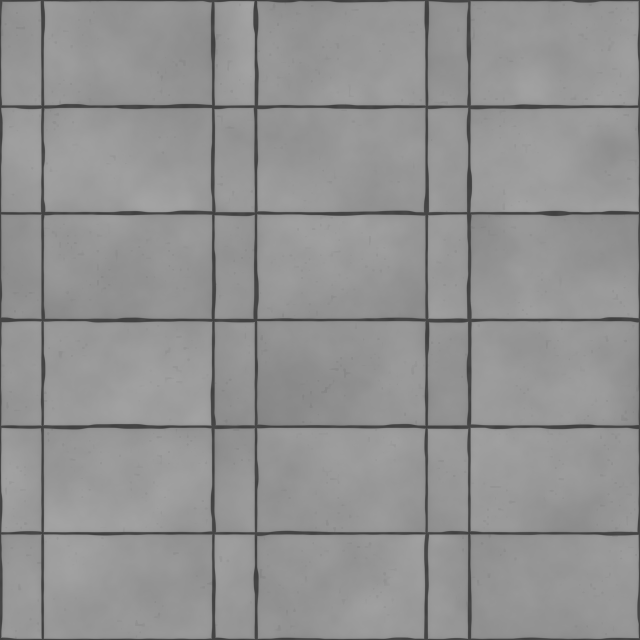
Reproduce this texture procedurally as a Shadertoy shader.

```glsl
// Grey stone slabs in a grid of 3 by 6 repeats, each a narrow and a wide tile.
// Distance to the wavering tile edges draws the dark joints; seeded layered
// noise and a random gradient give every tile its own cloudy tone.

// Integer hash of a lattice point, from 0 to 1
float hash(vec2 p) {
    uvec2 q = uvec2(ivec2(floor(p))) * uvec2(1597u, 3812u) + uvec2(747u, 289u);
    uint n = (q.x ^ (q.y * 40503u)) * 277803u;
    n = ((n >> 15) ^ n) * 73244475u;
    n = ((n >> 16) ^ n) * 73244475u;
    return float((n >> 8) & 65535u) / 65535.0;
}

float noise(vec2 p) {
    vec2 i = floor(p), f = fract(p);
    f = f * f * f * (f * (f * 6.0 - 15.0) + 10.0);
    return mix(mix(hash(i), hash(i + vec2(1, 0)), f.x),
               mix(hash(i + vec2(0, 1)), hash(i + vec2(1, 1)), f.x), f.y);
}

float fbm(vec2 p) {
    float sum = 0.0, amplitude = 0.52;
    for (int i = 0; i < 5; i++) {
        sum += amplitude * noise(p);
        p = mat2(1.6, 1.2, -1.2, 1.6) * p + 17.3;
        amplitude *= 0.48;
    }
    return sum;
}

// Mostly straight edge with occasional shallow dents
float edgeWear(float along, float seed) {
    float dent = smoothstep(0.5, 1.0, noise(vec2(along * 22.0, seed)));
    return 0.0022 * dent + 0.0005 * noise(vec2(along * 60.0, seed + 7.0));
}

void mainImage(out vec4 fragColor, in vec2 fragCoord) {
    vec2 uv = fragCoord / iResolution.xy;
    float pixel = 1.0 / min(iResolution.x, iResolution.y);

    // Tile index, size and position: narrow fifth, then wide four fifths
    vec2 grid = vec2(3.0, 6.0), cell = floor(uv * grid);
    vec2 local = fract(uv * grid);
    float wide = step(0.2, local.x);
    vec2 size = vec2(mix(0.2, 0.8, wide), 1.0) / grid;
    vec2 pos = (local - vec2(0.2 * wide, 0.0)) / grid;
    vec2 id = vec2(cell.x * 2.0 + wide, cell.y);
    float seed = 20.0 + 31.0 * id.x + 211.0 * id.y;

    // Distance to the nearest worn edge
    float left = pos.x - edgeWear(pos.y, seed);
    float right = size.x - pos.x - edgeWear(pos.y, seed + 1.0);
    float bottom = pos.y - edgeWear(pos.x, seed + 2.0);
    float top = size.y - pos.y - edgeWear(pos.x, seed + 3.0);
    float edge = min(min(left, right), min(bottom, top));

    // Cloudy stone with a per-tile tone and a random slope of light
    vec2 q = pos + vec2(hash(vec2(seed, 4.0)), hash(vec2(seed, 5.0))) * 40.0 + 10.0;
    float angle = 6.2832 * hash(vec2(seed, 6.0));
    float slope = dot(pos / size - 0.5, vec2(cos(angle), sin(angle)));
    float tone = 0.592 + 0.02 * (hash(vec2(seed, 8.0)) - 0.5) + 0.035 * slope;
    tone += 0.10 * (fbm(q * 9.0) - 0.5) + 0.018 * (fbm(q * 45.0) - 0.5);

    // Sparse faint pits
    float pits = smoothstep(0.82, 0.98, noise(q * 170.0));
    tone -= 0.03 * pits * smoothstep(0.5, 0.75, noise(q * 25.0 + 50.0));

    // Soft shading at the rim, then the dark joint
    tone *= 1.0 - 0.13 * exp(-max(edge, 0.0) / 0.0025);
    float face = smoothstep(0.0012 - 0.5 * pixel, 0.0020 + 0.5 * pixel, edge);
    float joint = 0.25 + 0.03 * noise(uv * 90.0);
    fragColor = vec4(vec3(mix(joint, tone, face)), 1.0);
}
```
